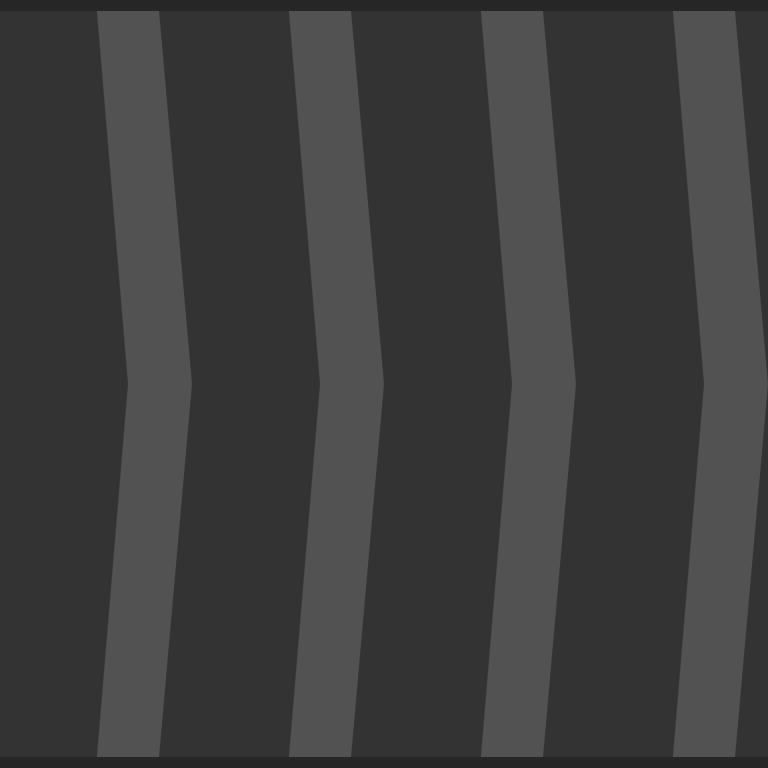
A WebGL 1 fragment shader for this pattern:

```glsl
precision highp float;

// Four flat grey chevron stripes pointing right on a darker ground, with a thin
// dark rail along the top and bottom. Each stripe is the space between two
// slanted edges, mirrored about the horizontal midline and repeated with fract.

uniform vec2 u_resolution;

#define REPEATS 4.0
#define TIP_LEFT 0.6667    // stripe edges on the midline, in repeats
#define TIP_RIGHT 1.0
#define LEAN_LEFT 0.1667   // how far each edge falls back by the canvas edge
#define LEAN_RIGHT 0.177
#define RAIL_HEIGHT 0.0143
#define GROUND_COLOR vec3(0.2)
#define STRIPE_COLOR vec3(0.322)
#define RAIL_COLOR vec3(0.15)

// Antialiased step: 0 below zero, 1 above, blended over one pixel.
float coverage(float dist, float pixel) {
  return clamp(dist / pixel + 0.5, 0.0, 1.0);
}

// Stripe coverage; the cell is shifted so no edge crosses its seam.
float chevron(vec2 uv, float pixel) {
  const float shift = 0.25;
  float away = abs(uv.y * 2.0 - 1.0);
  float x = fract(uv.x * REPEATS - shift) + shift;
  float left = TIP_LEFT - LEAN_LEFT * away;
  float right = TIP_RIGHT - LEAN_RIGHT * away;
  return coverage(x - left, pixel) * coverage(right - x, pixel);
}

void main() {
  vec2 uv = gl_FragCoord.xy / u_resolution;
  vec2 pixel = 1.0 / u_resolution;

  vec3 color = mix(GROUND_COLOR, STRIPE_COLOR, chevron(uv, pixel.x * REPEATS));

  // Rails cover the stripe ends.
  float edgeDistance = min(uv.y, 1.0 - uv.y);
  color = mix(color, RAIL_COLOR, coverage(RAIL_HEIGHT - edgeDistance, pixel.y));

  gl_FragColor = vec4(color, 1.0);
}
```
